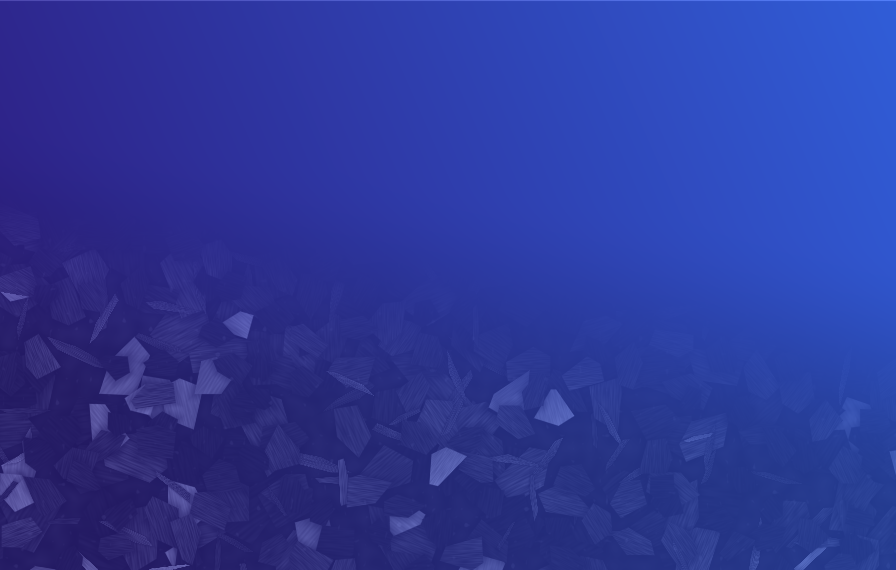
Reproduce this background procedurally as a Shadertoy shader.

```glsl
#define SKY_LEFT vec3(0.178, 0.130, 0.525)
#define SKY_RIGHT vec3(0.190, 0.365, 0.845)
#define CHIP_TINT vec3(0.27, 0.29, 0.30)
#define PILE_LEFT 0.67
#define PILE_RIGHT 0.45
#define PILE_DARKNESS 0.28
#define LAYERS 5
#define CHIP_DENSITY 7.5
#define BRIGHT_RATE 0.13
#define GRAIN 0.55

const float TAU = 6.28319;

vec2 hash2(vec2 p) {
    vec3 a = fract(p.xyx * vec3(0.1031, 0.1030, 0.0973));
    a += dot(a, a.yzx + 33.33);
    return fract((a.xx + a.yz) * a.zy);
}

float slopeAt(vec2 cell, vec2 offset) {
    float angle = TAU * hash2(cell + 71.0).x;
    return dot(vec2(cos(angle), sin(angle)), offset);
}

float gradientNoise(vec2 p) {
    vec2 i = floor(p), f = p - i;
    vec2 u = f * f * f * (f * (f * 6.0 - 15.0) + 10.0);
    vec2 e = vec2(1.0, 0.0);
    float low = mix(slopeAt(i, f), slopeAt(i + e, f - e), u.x);
    float high = mix(slopeAt(i + e.yx, f - e.yx), slopeAt(i + 1.0, f - 1.0), u.x);
    return mix(low, high, u.y);
}

mat2 rotation(float a) {
    float c = cos(a), s = sin(a);
    return mat2(c, s, -s, c);
}

// Irregular convex polygon cut by five half planes
float chipDistance(vec2 q, vec2 seed, float radius) {
    float d = -1.0;
    for (int i = 0; i < 5; i++) {
        vec2 r = hash2(seed + float(i) * 7.3);
        float angle = TAU * (float(i) + 0.65 * r.x) / 5.0;
        d = max(d, dot(q, vec2(cos(angle), sin(angle))) - radius * mix(0.55, 1.0, r.y));
    }
    return d;
}

// Overlapping wood chips, composited from the back layer to the front
float chipLight(vec2 p, float across, float depth, float pixel) {
    float light = 0.08 + 0.08 * gradientNoise(p * 35.0);
    for (int layer = 0; layer < LAYERS; layer++) {
        float level = float(layer);
        float density = CHIP_DENSITY + 1.5 * level;
        vec2 grid = rotation(0.7 * level) * p * density + 19.0 * level;
        vec2 home = floor(grid);
        for (int k = 0; k < 9; k++) {
            vec2 cell = home + vec2(k % 3 - 1, k / 3 - 1);
            vec2 seed = cell + 41.0 * level + 100.0;
            vec2 kind = hash2(seed), look = hash2(seed + 53.0);
            if (kind.x > 0.72) continue;

            vec2 q = rotation(TAU * look.x) * (grid - cell - mix(vec2(0.2), vec2(0.8), hash2(seed + 17.0)));
            float splinter = step(0.82, kind.y);
            q.y *= mix(1.0 + 0.6 * look.y, 6.0, splinter);
            float d = chipDistance(q, seed, mix(0.35, 0.64, look.y)) / density;

            // Contact shadow, then the grained face
            light *= mix(0.6, 1.0, smoothstep(-0.005, 0.018, d));
            float chance = BRIGHT_RATE * mix(1.4, 0.25, across) * smoothstep(0.12, 0.28, depth);
            float bright = step(1.0 - chance, hash2(seed + 91.0).x);
            float face = mix(0.06 + 0.26 * look.y * look.y, 0.65 + 0.25 * look.x, bright);
            face += 0.10 * splinter;
            float fibre = gradientNoise(q * vec2(3.0, 22.0) + seed * 3.7);
            float facet = 1.0 + 0.35 * dot(q, vec2(0.6, 0.8));
            face *= facet * (1.0 + GRAIN * fibre * mix(1.6, 0.5, bright));
            light = mix(light, face, smoothstep(pixel, -pixel, d));
        }
    }
    // Fine dust and flecks
    float fleck = smoothstep(0.38, 0.6, gradientNoise(p * vec2(85.0, 70.0)));
    return light + 0.14 * fleck;
}

void mainImage(out vec4 fragColor, in vec2 fragCoord) {
    vec2 uv = fragCoord / iResolution.xy;
    vec2 p = fragCoord / iResolution.y;

    // Diagonal sky wash
    float wash = clamp(0.9 * uv.x + 0.25 * (uv.y - 0.6), 0.0, 1.0);
    vec3 color = mix(SKY_LEFT, SKY_RIGHT, wash);

    // Pile sinks into shade below a sloping soft edge
    float depth = mix(PILE_LEFT, PILE_RIGHT, uv.x) - uv.y;
    color *= 1.0 - PILE_DARKNESS * smoothstep(-0.12, 0.36, depth);

    float fade = smoothstep(0.0, mix(0.18, 0.42, uv.x), depth + 0.04 * gradientNoise(p * 6.0));
    if (fade > 0.0) {
        float light = chipLight(p, uv.x, depth, 0.8 / iResolution.y);
        color += CHIP_TINT * light * fade * mix(1.0, 0.7, uv.x);
    }

    // Pale hairline along the top
    color += 0.16 * smoothstep(0.997, 1.0, uv.y);
    fragColor = vec4(color, 1.0);
}
```
